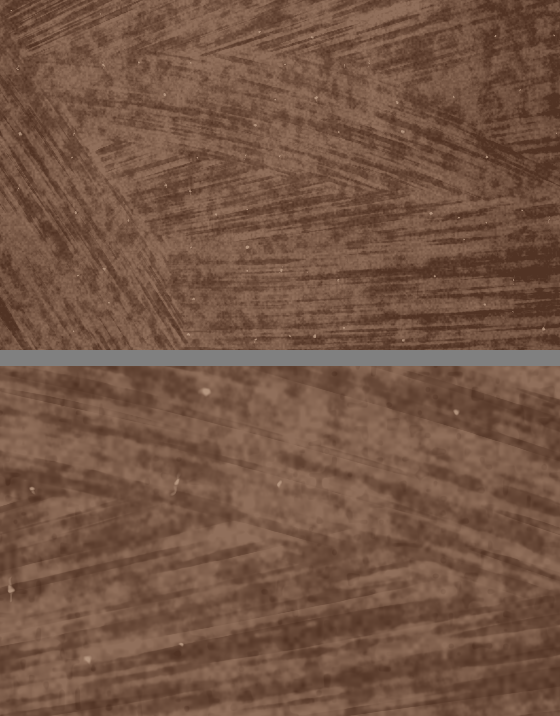
Top: the whole. Bottom: its middle third, enlarged.
Write a Shadertoy shader that draws this texture.

```glsl
#define DARK_BROWN vec3(0.300, 0.185, 0.128)
#define LIGHT_BROWN vec3(0.565, 0.435, 0.355)
#define CHIP_COLOR vec3(0.74, 0.62, 0.53)
#define BRISTLE_DEPTH 0.50
#define SCUFF_DEPTH 0.27
#define STAIN_DEPTH 0.24
#define GRAIN_DEPTH 0.62
#define CHIP_CELL 0.085
#define CHIP_SHARE 0.26

float hash(vec2 p) {
    vec3 q = fract(vec3(p.xyx) * 0.1031);
    q += dot(q, q.yzx + 33.33);
    return fract((q.x + q.y) * q.z);
}

float noise(vec2 p) {
    vec2 cell = floor(p), f = fract(p);
    f = f * f * (3.0 - 2.0 * f);
    float low = mix(hash(cell), hash(cell + vec2(1, 0)), f.x);
    float high = mix(hash(cell + vec2(0, 1)), hash(cell + vec2(1, 1)), f.x);
    return mix(low, high, f.y);
}

float fbm(vec2 p) {
    float sum = 0.0, weight = 0.5;
    for (int i = 0; i < 4; i++) {
        sum += weight * noise(p);
        p = mat2(0.8, 0.6, -0.6, 0.8) * p * 2.03 + 17.0;
        weight *= 0.55;
    }
    return sum / 1.01;
}

// Bristle marks centred on zero; spread fans them out, bend curves them
float bristles(vec2 p, vec2 pivot, float angle, float spread, float bend) {
    vec2 along = vec2(cos(angle), sin(angle));
    vec2 d = p - pivot;
    vec2 q = vec2(dot(d, along), dot(d, vec2(-along.y, along.x)));
    q.y = (q.y + bend * q.x * q.x) / (1.0 + spread * q.x);
    q.y += 0.006 * noise(q * 2.5 + 40.0);
    q += 20.0 + angle * 7.0;
    float marks = 0.22 * noise(q * vec2(2.5, 32.0))
                + 0.40 * noise(q * vec2(5.0, 85.0))
                + 0.38 * noise(q * vec2(8.0, 165.0));
    float groove = smoothstep(0.62, 0.76, noise(q * vec2(4.0, 120.0) + 9.0));
    float worn = mix(0.45, 1.35, smoothstep(0.25, 0.75, noise(q * vec2(3.0, 9.0) + 3.0)));
    return worn * (marks - 0.47 - 0.17 * groove);
}

// Coverage of one layer of paint with a ragged edge
float cover(float d) {
    return smoothstep(-0.015, 0.025, d);
}

// Pale chips, some drawn out into short upright scratches
float chips(vec2 p) {
    vec2 cell = floor(p / CHIP_CELL);
    float pick = hash(cell + 71.0);
    vec2 center = 0.25 + 0.5 * vec2(hash(cell + 5.0), hash(cell + 13.0));
    vec2 d = (fract(p / CHIP_CELL) - center) * CHIP_CELL;
    d += 0.004 * (vec2(noise(p * 190.0), noise(p * 190.0 + 50.0)) - 0.5);
    float size = mix(0.0018, 0.0055, pow(hash(cell + 29.0), 3.0));
    float dotMark = 1.0 - smoothstep(size * 0.4, size + 0.0015, length(d));
    d.x += d.y * 0.8 * (hash(cell + 37.0) - 0.5);
    float stretch = mix(0.003, 0.013, hash(cell + 43.0));
    float scratch = length(vec2(d.x, max(abs(d.y) - stretch, 0.0)));
    scratch = 0.45 * (1.0 - smoothstep(0.0004, 0.0022, scratch));
    scratch *= smoothstep(0.25, 0.6, noise(p * 130.0 + 7.0));
    float upright = step(0.6, hash(cell + 53.0));
    return step(pick, CHIP_SHARE) * max(dotMark, scratch * upright);
}

void mainImage(out vec4 fragColor, in vec2 fragCoord) {
    vec2 p = fragCoord / iResolution.y;
    p.x *= 1.6 * iResolution.y / iResolution.x;
    float ragged = 0.07 * (fbm(p * 16.0) - 0.5);

    // Signed distances to the borders of the brush passes
    float upper = p.y - 0.84 + 0.53 * max(p.x - 0.96, 0.0) + ragged;
    float middle = 0.57 - 0.20 * (p.x - 0.48) + 0.14 * max(p.x - 1.0, 0.0) - p.y;
    float lower = 0.32 + 0.04 * (p.x - 0.8) - p.y + ragged;
    float left = 0.46 - 0.2 * (p.y - 0.31) - 0.51 * max(p.y - 0.31, 0.0) - p.x;
    left += 1.5 * ragged;

    // Overlapping passes, each with its own direction
    float paint = 0.75 * bristles(p, vec2(0.9, 0.6), -0.28, 0.0, 0.13);
    paint = mix(paint, 1.1 * bristles(p, vec2(0.9, 0.75), 0.25, 0.4, 0.0), cover(upper));
    paint = mix(paint, bristles(p, vec2(0.7, 0.42), 0.2, 0.6, 0.0), cover(middle + ragged));
    paint = mix(paint, bristles(p, vec2(0.8, 0.2), 0.04, 0.12, -0.03), cover(lower));
    paint = mix(paint, 1.1 * bristles(p, vec2(0.3, 0.5), -0.98, 0.0, 0.05), cover(left));

    // Broad shading and the raised lips between passes
    float shade = 0.54 - 0.22 * smoothstep(1.05, 1.55, p.x) - 0.10 * smoothstep(0.25, 0.0, p.x);
    vec2 glow = (p - vec2(0.78, 0.80)) * vec2(1.6, 2.2);
    shade += 0.14 * exp(-dot(glow, glow));
    shade += 0.14 * exp(-abs(left - 0.03) * 16.0);
    shade += 0.09 * exp(-abs(middle - 0.015) * 50.0) * smoothstep(0.4, 0.8, p.x) * (1.0 - cover(left));
    shade -= 0.08 * exp(-abs(upper) * 40.0) * smoothstep(0.9, 1.1, p.x);
    shade += 0.22 * (fbm(p * vec2(7.0, 6.0) + 31.0) - 0.5);

    // Upright stains, mottling and fine pits
    float stain = 0.6 * noise(p * vec2(15.0, 5.0)) + 0.4 * noise(p * vec2(48.0, 15.0) + 8.0);
    float mottle = fbm(p * vec2(48.0, 40.0));
    float grain = 0.45 * mottle + 0.55 * noise(p * 185.0);
    float pits = smoothstep(0.68, 0.88, noise(p * 135.0 + 60.0)) * smoothstep(0.38, 0.62, fbm(p * 9.0));

    // Dry paint breaks into crisp patches along the bristle marks
    float dry = paint + 0.75 * (mottle - 0.5) + 0.25 * (stain - 0.5) + 0.03;
    float scuff = smoothstep(-0.13, 0.13, dry) - 0.5;

    float tone = shade + SCUFF_DEPTH * scuff + BRISTLE_DEPTH * paint;
    tone += STAIN_DEPTH * (stain - 0.5) + GRAIN_DEPTH * (grain - 0.5) - 0.15 * pits;
    vec3 color = mix(DARK_BROWN, LIGHT_BROWN, clamp(tone, 0.06, 1.0));
    color = mix(color, CHIP_COLOR, 0.85 * chips(p));
    fragColor = vec4(color, 1.0);
}
```
